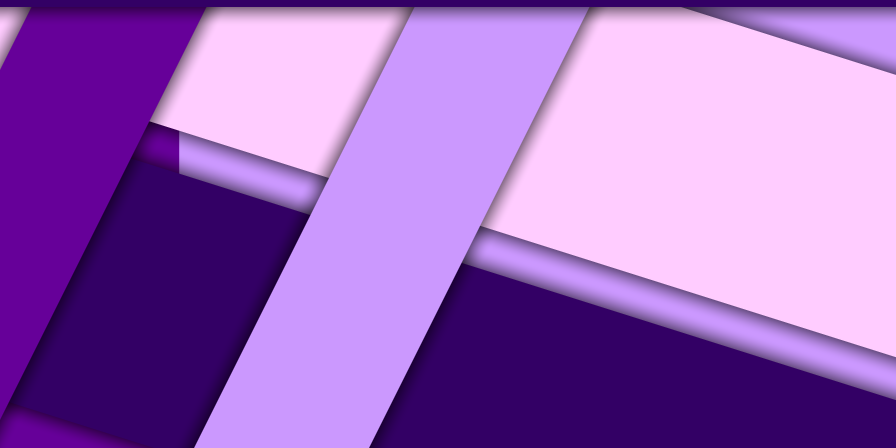
Give the GLSL for this background, as a Shadertoy shader.

```glsl
// Flat overlapping paper bands in violet and pink, each casting a soft shadow.

#define SHADOW_REACH 0.044
#define SHADOW_STRENGTH 0.97
#define BAND_SLOPE 0.316
#define BAND_HALF 0.3151
#define STRIPE_LEAN 0.5
#define STRIPE_HALF 0.1953
#define BACKDROP_SPLIT 0.400
#define BAR_BOTTOM 0.9844

const vec3 INDIGO   = vec3(0.2, 0.0, 0.395);
const vec3 PURPLE   = vec3(0.4, 0.0, 0.6);
const vec3 LAVENDER = vec3(0.795, 0.595, 0.998);
const vec3 PINK     = vec3(1.0, 0.8, 1.0);

// Signed distance to an endless strip; axis is the unnormalised normal.
float stripDistance(vec2 p, vec2 axis, float center, float halfWidth) {
    return (abs(dot(p, axis) - center) - halfWidth) / length(axis);
}

// Lays a sheet over the colours below, darkening them around its edge.
vec3 laySheet(vec3 below, vec3 sheet, float dist, float pixel) {
    float shadow = 1.0 - smoothstep(-SHADOW_REACH, SHADOW_REACH, dist);
    float cover = clamp(0.5 - dist / pixel, 0.0, 1.0);
    return mix(below * (1.0 - SHADOW_STRENGTH * shadow), sheet, cover);
}

void mainImage(out vec4 fragColor, in vec2 fragCoord) {
    // Canvas height is one unit
    float pixel = 1.0 / iResolution.y;
    vec2 p = fragCoord * pixel;
    p.x *= 2.0 * iResolution.y / iResolution.x;

    // Two-tone backdrop
    float split = clamp(0.5 + (p.x - BACKDROP_SPLIT) / pixel, 0.0, 1.0);
    vec3 color = mix(PURPLE, LAVENDER, split);

    // Broad descending bands: indigo, then pink
    for (int i = 0; i < 2; i++) {
        float center = 0.4237 + 0.726 * float(i);
        float d = stripDistance(p, vec2(BAND_SLOPE, 1.0), center, BAND_HALF);
        color = laySheet(color, i == 0 ? INDIGO : PINK, d, pixel);
    }

    // Steep stripes: purple, then lavender
    for (int i = 0; i < 2; i++) {
        float center = -0.2266 + 0.855 * float(i);
        float d = stripDistance(p, vec2(1.0, -STRIPE_LEAN), center, STRIPE_HALF);
        color = laySheet(color, i == 0 ? PURPLE : LAVENDER, d, pixel);
    }

    // Thin bar along the top
    color = laySheet(color, INDIGO, BAR_BOTTOM - p.y, pixel);

    fragColor = vec4(color, 1.0);
}
```
